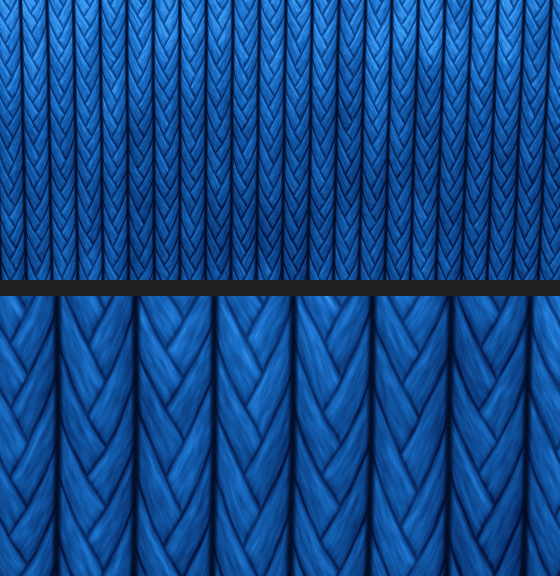
Top, the full canvas; bottom, a detail of the centre.
A Shadertoy shader for this texture:

```glsl
const float ROPE_TOP = 0.0948;     // rope width at the top edge
const float ROPE_BOTTOM = 0.0914;  // rope width at the bottom edge
const float START_TOP = 0.073;     // first gap at the top edge
const float START_BOTTOM = 0.094;  // first gap at the bottom edge
const float PITCH = 0.078;         // height of one braid repeat
const float SLOPE = 1.05;          // strand drop over half a rope, in pitches
const float CREASE_WIDTH = 0.07;
const float GAP_WIDTH = 0.14;
const float FIBRE_AMOUNT = 0.22;
const float WEAR_AMOUNT = 0.16;

const vec3 BLUES[6] = vec3[6](
    vec3(0.02, 0.08, 0.24), vec3(0.03, 0.18, 0.42), vec3(0.05, 0.26, 0.53),
    vec3(0.07, 0.35, 0.66), vec3(0.12, 0.46, 0.82), vec3(0.23, 0.60, 0.94));

float hash(vec2 p) {
    vec3 q = fract(vec3(p.xyx) * 0.1031);
    q += dot(q, q.yzx + 33.33);
    return fract((q.x + q.y) * q.z);
}

vec2 gradient(vec2 cell) {
    float angle = 6.2832 * hash(cell);
    return vec2(cos(angle), sin(angle));
}

float gradientNoise(vec2 p) {
    vec2 i = floor(p), f = fract(p);
    vec2 w = f * f * f * (f * (f * 6.0 - 15.0) + 10.0);
    vec2 e = vec2(1.0, 0.0);
    float low = mix(dot(gradient(i), f), dot(gradient(i + e), f - e), w.x);
    float high = mix(dot(gradient(i + e.yx), f - e.yx),
                     dot(gradient(i + e.xx), f - e.xx), w.x);
    return mix(low, high, w.y);
}

// Blend through the blues from dark to light
vec3 blueRamp(float tone) {
    float t = clamp(tone, 0.0, 1.0) * 5.0;
    vec3 color = BLUES[0];
    for (int i = 1; i < 6; i++)
        color = mix(color, BLUES[i], clamp(t - float(i - 1), 0.0, 1.0));
    return color;
}

void mainImage(out vec4 fragColor, in vec2 fragCoord) {
    vec2 p = fragCoord / iResolution.y;
    float pixel = 1.0 / iResolution.y;

    // Ropes, fanning out slightly towards the top
    float ropeWidth = mix(ROPE_BOTTOM, ROPE_TOP, p.y);
    float start = mix(START_BOTTOM, START_TOP, p.y);
    float sway = 0.0025 * gradientNoise(p * vec2(3.0, 5.0));
    float ropeX = (p.x - start + sway) / ropeWidth;
    float rope = floor(ropeX) + 10.0;
    float u = 2.0 * fract(ropeX) - 1.0;

    // Braid coordinates, steeper where the rope turns away
    float v = p.y / PITCH + 7.0 * hash(vec2(rope, 3.0));
    v += 0.3 * gradientNoise(vec2(rope * 3.7, p.y * 5.0));
    float q = SLOPE * (u + 0.25 * u * u * u);
    q += 0.06 * gradientNoise(vec2(u * 1.5 + rope * 5.3, v * 0.9));

    // Left and right strands meet on a zigzag seam
    float seam = 0.25 - abs(fract(v - 0.25) - 0.5);
    float side = q < seam ? 1.0 : -1.0;
    float across = v + side * q + (side < 0.0 ? 0.5 : 0.0);
    float along = v - side * q;
    float f = fract(across);
    float edge = min(min(f, 1.0 - f), abs(q - seam));
    float strandSeed = hash(vec2(floor(across) + 40.0 * side + 80.0, rope));

    // Relief: rounded strands, dark creases, light upper rims
    float aa = pixel * 2.0 * SLOPE / ropeWidth;
    float crease = 1.0 - smoothstep(0.0, CREASE_WIDTH + aa, edge);
    float rim = smoothstep(0.55, 0.82, f) * (1.0 - smoothstep(0.84, 1.0, f));
    float relief = 0.16 * smoothstep(0.0, 0.3, edge) + 0.16 * rim - 0.27 * crease;

    // Fibres running along each strand, and broad worn patches
    vec2 fibreUv = vec2(across * 6.0, along * 1.3 + 31.0 * strandSeed);
    float fibre = gradientNoise(fibreUv) + 0.6 * gradientNoise(fibreUv * 2.1 + 9.0);
    float wear = gradientNoise(p * vec2(7.0, 4.0) + 4.0)
               + 0.7 * gradientNoise(vec2(rope * 2.3, p.y * 7.0));

    // Light falls from above, strongest on the left
    float light = 0.30 * smoothstep(0.4, 1.05, p.y) - 0.09 * smoothstep(0.7, 0.25, p.y);
    light += 0.06 * smoothstep(0.8, 0.0, p.x) + 0.05 * smoothstep(0.15, 0.0, p.y);

    float tone = 0.42 + light + relief;
    tone += FIBRE_AMOUNT * fibre + WEAR_AMOUNT * wear + 0.10 * (strandSeed - 0.5);
    tone -= 0.20 * u * u + 0.04 * u;

    // Shadowed gaps between ropes
    float gapAa = 2.0 * pixel / ropeWidth;
    float body = smoothstep(0.0, GAP_WIDTH + gapAa, 1.0 - abs(u));
    tone *= mix(0.1, 1.0, body);

    vec3 color = blueRamp(tone) * mix(0.55, 1.0, body);
    fragColor = vec4(color, 1.0);
}
```
